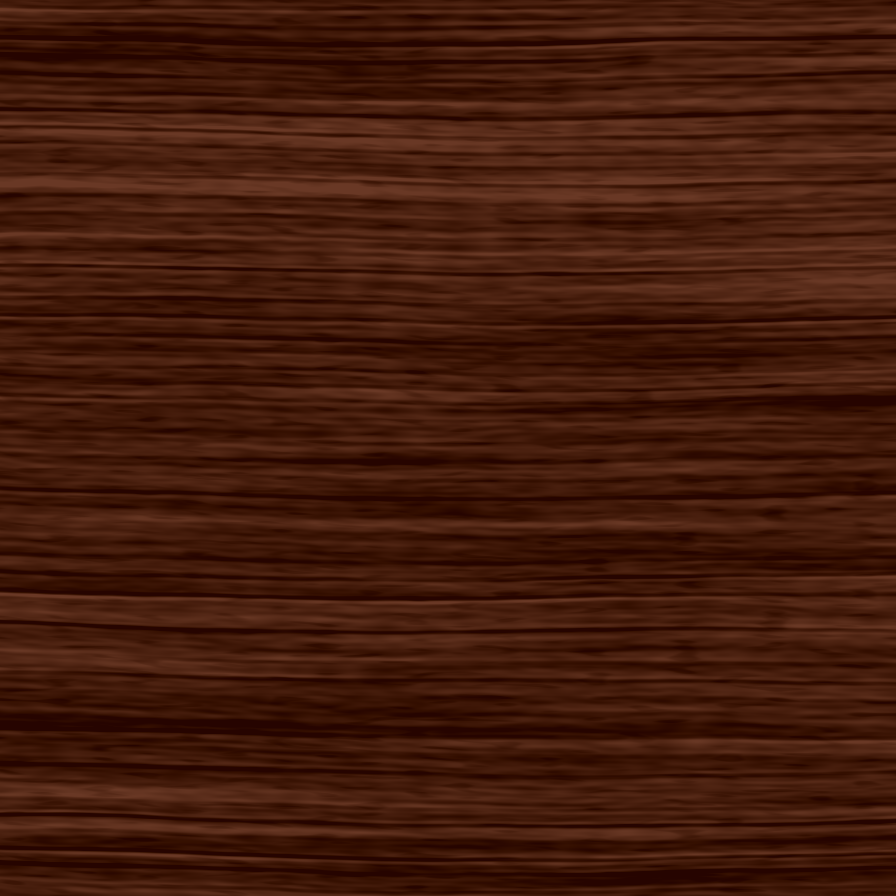
Write a Shadertoy shader that draws this texture.

```glsl
// Dark rosewood veneer with its grain running left to right.
// Stretched gradient noise makes the bands and fibres; a gentle warp bends them,
// and irregular growth rings add thin dark lines with pale edges.

float hash(vec2 p) {
    return fract(sin(dot(p, vec2(127.1, 311.7))) * 43758.5);
}

vec2 gradient(vec2 cell) {
    float angle = 6.2832 * hash(cell);
    return vec2(cos(angle), sin(angle));
}

// Gradient noise, roughly -0.7 to 0.7
float noise(vec2 p) {
    vec2 i = floor(p), f = p - i;
    vec2 u = f * f * f * (f * (f * 6.0 - 15.0) + 10.0);
    vec2 e = vec2(1.0, 0.0);
    float low = mix(dot(gradient(i), f), dot(gradient(i + e), f - e), u.x);
    float high = mix(dot(gradient(i + e.yx), f - e.yx), dot(gradient(i + 1.0), f - 1.0), u.x);
    return mix(low, high, u.y);
}

// Slow bends along the grain, plus a slight wobble
vec2 bendGrain(vec2 p) {
    p.y += 0.019 * noise(p * vec2(1.4, 5.0) + 3.7);
    p.y += 0.003 * noise(p * vec2(6.0, 16.0) + 11.3);
    return p;
}

// Broad to narrow colour bands
float bands(vec2 p) {
    return 0.11 * noise(p * vec2(0.4, 10.0) + vec2(5.3, 2.1))
         + 0.10 * noise(p * vec2(0.6, 29.0) + vec2(9.4, 7.6))
         + 0.14 * noise(p * vec2(1.0, 70.0) + vec2(2.4, 4.2));
}

// Dark ring lines of varied place and strength, each with a pale edge
float ringLines(vec2 p) {
    float ring = p.y * 52.0 + 0.5 * noise(p * vec2(0.8, 9.0) + 21.6);
    float id = floor(ring);
    float strength = hash(vec2(id, 4.0));
    float offset = ring - id - mix(0.38, 0.62, hash(vec2(id, 9.0)));
    float side = hash(vec2(id, 15.0)) < 0.5 ? -1.0 : 1.0;
    float fade = 0.85 + 0.6 * noise(vec2(p.x * 2.5, id + 0.4));
    float dark = 1.0 - smoothstep(0.03, 0.19, abs(offset));
    float pale = 1.0 - smoothstep(0.02, 0.17, abs(offset - 0.21 * side));
    return strength * fade * (0.085 * pale - 0.15 * dark);
}

// Fine slanted fibres and short dark pores
float fibres(vec2 p) {
    p.y += 0.012 * p.x;
    float fine = noise(p * vec2(26.0, 200.0) + 0.3);
    float strands = noise(p * vec2(4.0, 135.0) + 31.7);
    float pores = smoothstep(0.2, 0.45, noise(p * vec2(20.0, 165.0) + 47.2));
    return 0.075 * fine + 0.11 * strands - 0.045 * pores;
}

void mainImage(out vec4 fragColor, in vec2 fragCoord) {
    vec2 uv = fragCoord / iResolution.xy;
    vec2 grain = bendGrain(uv);
    float red = 0.272 + bands(grain) + ringLines(grain) + fibres(grain);
    red = clamp(red, 0.15, 0.41);

    // Green and blue drop out as the wood darkens
    float green = max(0.04 + 0.78 * (red - 0.18), 0.015);
    float blue = max(0.7 * (red - 0.205), 0.0);
    fragColor = vec4(red, green, blue, 1.0);
}
```
